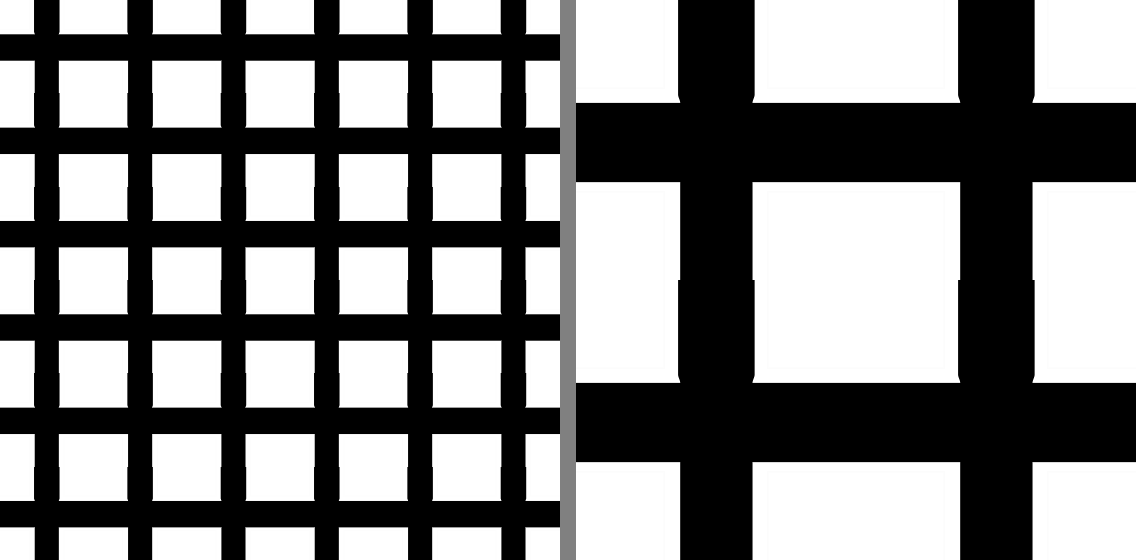
Left: the whole. Right: its middle third, enlarged.
Give the GLSL for this pattern, as a WebGL 1 fragment shader.

```glsl
precision highp float;
// Black lattice of crossing bars on white, one crossing per cell.
// Bars are edge distances in a repeated cell; the upright bars narrow slightly
// just above each level bar, and a very faint square outline lies in each gap.

#define REPEATS 6.0
#define BAR_CENTER vec2(0.0013, -0.0090)
#define BAR_WIDTH vec2(0.2734, 0.2830)
#define NOTCH_DEPTH 0.0075
#define NOTCH_HEIGHT 0.030
#define OUTLINE_HALF 0.315
#define OUTLINE_WIDTH 0.006
#define OUTLINE_SHADE 0.012
#define INK vec3(0.0)
#define PAPER vec3(1.0)

uniform vec2 u_resolution;

// Coverage of the inside (negative) side of an edge, one pixel soft
float coverage(float edgeDistance, float pixel) {
  return clamp(0.5 - edgeDistance / pixel, 0.0, 1.0);
}

void main() {
  vec2 pixel = REPEATS / u_resolution;
  vec2 cell = fract(gl_FragCoord.xy / u_resolution * REPEATS) - 0.5;

  // Signed distances to the upright (x) and level (y) bars
  vec2 fromCenter = cell - BAR_CENTER;
  vec2 bar = abs(fromCenter) - 0.5 * BAR_WIDTH;

  // Narrow the upright bar where it rises from the level one
  float rise = fromCenter.y - 0.5 * BAR_WIDTH.y;
  bar.x += NOTCH_DEPTH * (1.0 - smoothstep(0.0, NOTCH_HEIGHT, rise));

  float ink = max(coverage(bar.x, pixel.x), coverage(bar.y, pixel.y));

  // Faint outline centred in each gap, where four cells meet
  vec2 fromGap = 0.5 - abs(cell);
  float outline = abs(max(fromGap.x, fromGap.y) - OUTLINE_HALF);
  float trace = coverage(outline - 0.5 * OUTLINE_WIDTH, max(pixel.x, pixel.y));

  vec3 color = PAPER - OUTLINE_SHADE * trace;
  gl_FragColor = vec4(mix(color, INK, ink), 1.0);
}
```
